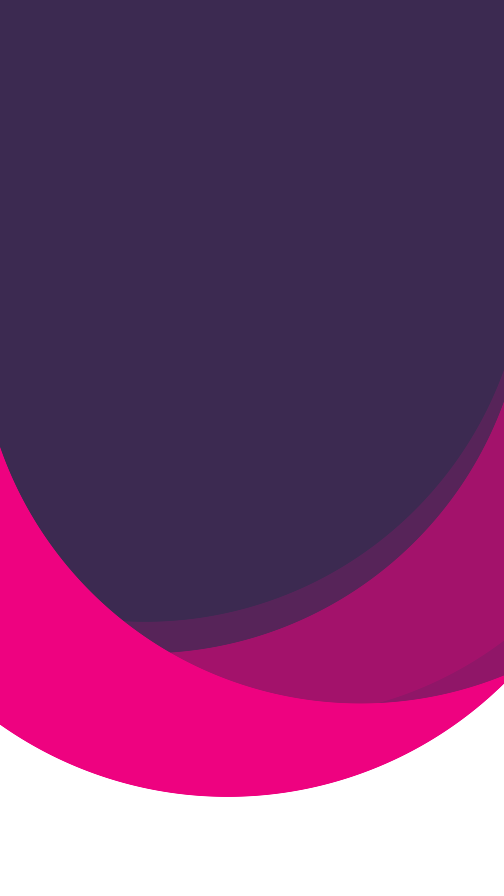
A WebGL 2 fragment shader for this background:

```glsl
#version 300 es
precision highp float;
// Flat layered curves: deep round-bottomed bowls hang from the top over white.
// Each bowl is a distance function with straight sides above its centre;
// layers are painted back to front, and the deeper tones stay inside one bowl.

uniform vec2 u_resolution;
out vec4 fragColor;

const vec3 WHITE   = vec3(1.0);
const vec3 PINK    = vec3(0.933, 0.008, 0.502);
const vec3 WINE    = vec3(0.565, 0.086, 0.408);
const vec3 MAGENTA = vec3(0.639, 0.070, 0.420);
const vec3 PLUM    = vec3(0.340, 0.140, 0.350);
const vec3 INDIGO  = vec3(0.235, 0.165, 0.318);

const float BOWL_RADIUS = 0.757;
const float POOL_RADIUS = 0.7824;

// Signed distance to a half disc extended upward without end.
float bowlDistance(vec2 p, vec2 center, float radius) {
    vec2 d = p - center;
    return length(vec2(d.x, min(d.y, 0.0))) - radius;
}

// Antialiased inside coverage, one pixel wide.
float coverage(float dist, float pixel) {
    return 1.0 - smoothstep(-0.5 * pixel, 0.5 * pixel, dist);
}

vec3 paintBowl(vec3 below, vec3 color, vec2 p, vec2 center, float radius, float pixel) {
    return mix(below, color, coverage(bowlDistance(p, center, radius), pixel));
}

void main() {
    // Canvas width is one unit.
    float pixel = 1.0 / u_resolution.x;
    vec2 p = gl_FragCoord.xy * pixel;

    // Tones nested inside the main bowl.
    vec3 inner = WINE;
    inner = paintBowl(inner, MAGENTA, p, vec2(0.544, 1.111), BOWL_RADIUS, pixel);
    inner = paintBowl(inner, PLUM, p, vec2(0.288, 1.2384), BOWL_RADIUS, pixel);
    inner = paintBowl(inner, INDIGO, p, vec2(0.288, 1.301), BOWL_RADIUS, pixel);

    // Pink pool on white, then the main bowl over it.
    vec3 color = paintBowl(WHITE, PINK, p, vec2(0.4514, 0.979), POOL_RADIUS, pixel);
    color = paintBowl(color, inner, p, vec2(0.7153, 1.139), BOWL_RADIUS, pixel);

    fragColor = vec4(color, 1.0);
}
```
